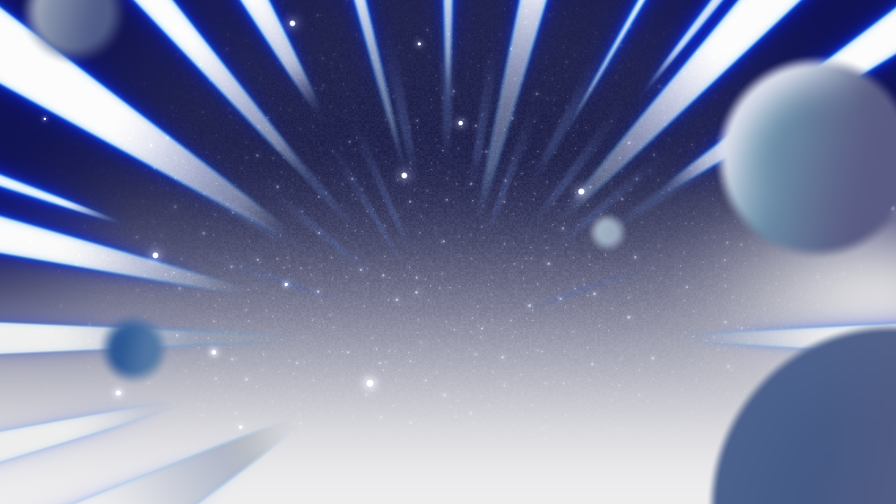
Reproduce this background procedurally as a Shadertoy shader.

```glsl
#define BURST_CENTER vec2(0.889, 0.329)
#define NAVY vec3(0.135, 0.145, 0.310)
#define MIST vec3(0.93, 0.93, 0.935)
#define DEEP_BLUE vec3(0.045, 0.055, 0.33)
#define GLOW_BLUE vec3(0.03, 0.10, 0.86)
#define RIM_CYAN vec3(0.12, 0.58, 0.98)
#define RAY_INNER vec3(0.40, 0.47, 0.63)
#define GLOW_WIDTH 0.014
#define STREAK_COUNT 15
#define GRAIN 0.055

// Each ray: angle in degrees, spread, distance of its tip from the center
const vec3 RAYS[16] = vec3[](
    vec3(180.0, 0.043, 0.29), vec3(167.0, 0.052, 0.39),
    vec3(160.6, 0.022, 0.68), vec3(147.0, 0.074, 0.36),
    vec3(131.0, 0.044, 0.39), vec3(119.7, 0.054, 0.50),
    vec3(104.6, 0.022, 0.33), vec3(90.0, 0.022, 0.44),
    vec3(75.9, 0.046, 0.23), vec3(60.2, 0.012, 0.46),
    vec3(51.5, 0.020, 0.61), vec3(46.6, 0.060, 0.31),
    vec3(34.4, 0.048, 0.49), vec3(0.0, 0.046, 0.44),
    vec3(193.6, 0.050, 0.54), vec3(209.0, 0.118, 0.34));

float hash(vec2 p) {
    vec3 q = fract(vec3(p.xyx) * 0.1031);
    q += dot(q, q.yzx + 33.33);
    return fract((q.x + q.y) * q.z);
}

// Position along a ray and sideways from it
vec2 rayCoords(vec2 q, float angle) {
    float a = radians(angle);
    vec2 axis = vec2(cos(a), sin(a));
    return vec2(dot(q, axis), abs(q.x * axis.y - q.y * axis.x));
}

vec3 addRay(vec3 col, vec2 q, vec3 ray, float upper) {
    vec2 c = rayCoords(q, ray.x);
    float along = max(c.x, 0.001);
    float halfWidth = ray.y * along * sqrt(max(1.0 - ray.z / along, 0.0));
    float d = c.y - halfWidth;
    float reach = smoothstep(ray.z - 0.02, ray.z + 0.18, c.x);
    float outer = smoothstep(0.42, 0.80, c.x);

    // Blue halo, bright body, cyan rim
    float halo = exp(-max(d, 0.0) / GLOW_WIDTH) * reach * outer;
    col = mix(col, GLOW_BLUE, halo * mix(0.12, 0.80, upper));
    float soft = mix(0.006, 0.003, outer);
    float body = smoothstep(soft, -soft, d) * smoothstep(ray.z, ray.z + 0.14, c.x);
    vec3 tint = mix(RAY_INNER, vec3(0.99), smoothstep(0.26, 0.80, c.x));
    tint = mix(max(tint, vec3(0.66, 0.69, 0.73)) * 0.94, tint, upper);
    col = mix(col, tint, body * mix(0.62, 1.0, outer));
    float rim = exp(-abs(d) / 0.004) * reach;
    return mix(col, RIM_CYAN, rim * mix(0.16, 0.60, outer * upper));
}

vec3 addStreaks(vec3 col, vec2 q) {
    for (int i = 0; i < STREAK_COUNT; i++) {
        float id = float(i);
        float jitter = hash(vec2(id, 3.7));
        vec2 c = rayCoords(q, 19.0 + id * 10.0 + 5.0 * jitter);
        float start = 0.14 + 0.25 * hash(vec2(id, 9.1));
        float span = smoothstep(start, start + 0.1, c.x)
                   * smoothstep(start + 0.32, start + 0.1, c.x);
        float across = smoothstep(0.035 * max(c.x, 0.2), 0.003, c.y);
        col = mix(col, vec3(0.34, 0.43, 0.66), 0.36 * span * across);
    }
    return col;
}

// One scattered dot per cell, kept inside the cell
float stars(vec2 p, float cell, float size, float density) {
    vec2 id = floor(p / cell);
    vec2 offset = 0.15 + 0.7 * vec2(hash(id + 17.0), hash(id + 41.0));
    float radius = size * (0.4 + 0.6 * hash(id + 73.0));
    float d = length(p - (id + offset) * cell);
    float glow = 0.25 * exp(-d * d / (radius * radius * 4.0));
    return (smoothstep(radius, radius * 0.4, d) + glow) * step(hash(id + 5.0), density);
}

// Blurred sphere shaded from left to right, with a lit rim on the upper left
vec3 addPlanet(vec3 col, vec2 p, vec3 disc, float blur, vec3 nearCol, vec3 farCol, float rimLight) {
    vec2 n = (p - disc.xy) / disc.z;
    float cover = smoothstep(blur, -blur, length(p - disc.xy) - disc.z);
    vec3 body = mix(nearCol, farCol, smoothstep(-0.8, 0.7, n.x - 0.2 * n.y));
    float facing = smoothstep(-0.1, 0.9, dot(n, vec2(-0.80, 0.60)));
    float rim = facing * smoothstep(0.35, 1.05, length(n));
    return mix(col, mix(body, vec3(0.90, 0.90, 0.95), rim * rimLight), cover);
}

void mainImage(out vec4 fragColor, in vec2 fragCoord) {
    vec2 p = fragCoord / iResolution.y;
    vec2 q = p - BURST_CENTER;
    float upper = smoothstep(0.25, 0.60, p.y);

    // Night sky sinking into mist
    vec3 col = mix(NAVY, MIST, smoothstep(0.74, 0.0, p.y));
    col = mix(col, DEEP_BLUE, upper * 0.8 * smoothstep(0.60, 1.0, length(q)));
    vec2 haze = (p - vec2(1.74, 0.40)) / vec2(0.28, 0.19);
    col = mix(col, vec3(0.91), 0.9 * exp(-dot(haze, haze)));

    // Burst of light
    col = addStreaks(col, q);
    for (int i = 0; i < 16; i++) col = addRay(col, q, RAYS[i], upper);

    // Grain, dust and stars
    float dustMask = smoothstep(0.95, 0.25, length(q)) * smoothstep(0.05, 0.50, p.y);
    col += GRAIN * (hash(floor(p * 320.0)) - 0.5) * dustMask;
    col += 0.16 * dustMask * stars(p, 0.021, 0.0022, 0.40);
    col += 0.24 * dustMask * stars(p + 3.1, 0.06, 0.0042, 0.40);
    col += 0.80 * stars(p + 7.3, 0.17, 0.0080, 0.26) * smoothstep(0.1, 0.3, p.y);

    // Out-of-focus planets
    col = addPlanet(col, p, vec3(0.146, 0.977, 0.088), 0.022, vec3(0.52, 0.57, 0.67), vec3(0.31, 0.36, 0.54), 0.3);
    col = addPlanet(col, p, vec3(0.266, 0.308, 0.057), 0.018, vec3(0.16, 0.33, 0.58), vec3(0.32, 0.47, 0.65), 0.1);
    col = addPlanet(col, p, vec3(1.206, 0.539, 0.029), 0.014, vec3(0.62, 0.70, 0.77), vec3(0.60, 0.66, 0.75), 0.2);
    col = addPlanet(col, p, vec3(1.620, 0.688, 0.190), 0.016, vec3(0.43, 0.58, 0.68), vec3(0.35, 0.36, 0.52), 0.95);
    col = addPlanet(col, p, vec3(1.770, -0.007, 0.357), 0.012, vec3(0.26, 0.35, 0.53), vec3(0.36, 0.37, 0.51), 0.06);

    fragColor = vec4(clamp(col, 0.0, 1.0), 1.0);
}
```
